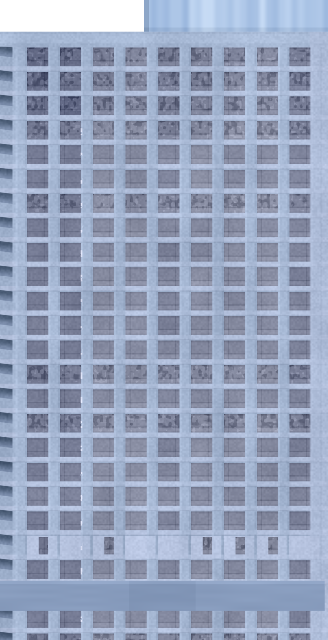
Give the GLSL for this pattern, as a WebGL 1 fragment shader.

```glsl
precision highp float;
// Concrete tower front: nine columns of recessed windows, service floor, ledge and roof block.
uniform vec2 u_resolution;

#define SHEET vec2(394.0, 768.0)    // layout units, y measured downward
#define PITCH vec2(39.4, 29.3)      // window spacing
#define FIRST vec2(32.5, 57.0)      // upper left corner of the first window
#define PANE vec2(25.5, 22.5)       // window opening
#define COLUMNS 9.0
#define SERVICE_ROW 20.0
#define PIER vec3(0.635, 0.705, 0.815)
#define BEAM vec3(0.72, 0.77, 0.88)
#define GLASS vec3(0.525, 0.545, 0.63)
#define DARK_GLASS vec3(0.425, 0.45, 0.555)
#define LEDGE vec3(0.53, 0.61, 0.74)
#define WEAR 0.055

float hash(vec2 p) {
  p = fract(p * vec2(0.1031, 0.1137));
  p += dot(p, p.yx + 33.33);
  return fract((p.x + p.y) * p.x * 97.0);
}

float noise(vec2 p) {
  vec2 i = floor(p), f = fract(p);
  f = f * f * (3.0 - 2.0 * f);
  return mix(mix(hash(i), hash(i + vec2(1.0, 0.0)), f.x),
             mix(hash(i + vec2(0.0, 1.0)), hash(i + 1.0), f.x), f.y);
}

float soft() { return 0.5 * SHEET.y / u_resolution.y; }

// Coverage of the interval a..b
float span(float x, float a, float b) {
  return smoothstep(a - soft(), a + soft(), x) * (1.0 - smoothstep(b - soft(), b + soft(), x));
}

float box(vec2 p, vec2 a, vec2 b) { return span(p.x, a.x, b.x) * span(p.y, a.y, b.y); }

// Glass with curtain tint, reflections, mullions and a shaded head
vec3 glazing(vec2 p, vec2 id) {
  float leftBays = 1.0 - step(1.5, id.x);
  float endBay = step(COLUMNS - 1.5, id.x);
  float topRows = 1.0 - step(2.5, id.y);
  float dim = 0.6 * leftBays + 0.45 * endBay + 0.3 * step(abs(id.x - 4.0), 0.5);
  dim += topRows * (0.3 + 0.5 * step(id.x, 2.5) * hash(id + 7.0));
  vec3 col = mix(GLASS, DARK_GLASS, dim + 0.3 * (hash(id) - 0.5));

  float reflecting = max(topRows, step(0.6, hash(vec2(id.y, 41.0))));
  float blobs = noise(p * vec2(0.28, 0.24) + id * 17.0);
  col -= 0.12 * reflecting * smoothstep(0.5, 0.75, blobs) * (1.0 - smoothstep(14.0, 20.0, p.y));
  col += 0.07 * reflecting * smoothstep(0.68, 0.85, noise(p * 0.3 + id * 9.0 + 50.0));

  float mullionX = mix(5.0, 20.0, step(0.5, hash(vec2(id.x, 3.0))));
  col -= 0.055 * span(p.x, mullionX, mullionX + 1.3);
  col -= 0.06 * span(p.y, 15.2, 16.6);
  col += 0.035 * span(p.y, 17.0, 21.0) * (1.0 - leftBays);
  col -= 0.07 * (1.0 - smoothstep(0.0, 3.5, p.y));
  col -= 0.05 * (1.0 - smoothstep(0.0, 2.0, p.x));
  return col;
}

// Piers, beams and the windows between them
vec3 facade(vec2 p) {
  vec2 g = (p - FIRST) / PITCH;
  vec2 id = floor(g);
  vec2 c = fract(g) * PITCH;
  float inBays = step(0.0, id.x) * step(id.x, COLUMNS - 0.5) * step(0.0, id.y);
  float beam = span(c.y, PANE.y, PITCH.y - 0.5);
  float overBay = span(c.x, 0.0, PANE.x);

  vec3 col = PIER + 0.02 * (hash(vec2(id.x, 5.0)) - 0.5);
  col = mix(col, BEAM, beam * mix(0.3, 0.85, overBay));
  col -= 0.045 * span(c.x, PITCH.x - 2.5, PITCH.x) * (1.0 - beam);
  col += 0.035 * span(c.x, PANE.x, PANE.x + 2.5);
  col -= 0.05 * span(c.y, PITCH.y - 1.6, PITCH.y);

  float service = step(abs(id.y - SERVICE_ROW), 0.5);
  float opening = box(c, vec2(0.0), PANE) * inBays;
  vec3 glass = glazing(c, id);

  // Service floor: pale panels, some with a narrow window
  vec3 panel = BEAM + 0.03 * (hash(id + 3.0) - 0.5);
  float hasSlot = step(abs(id.x - 1.0), 1.5) * (1.0 - mod(id.x, 2.0)) + step(4.5, id.x) * step(id.x, 7.5);
  vec3 fill = mix(panel, glass - 0.04, box(c, vec2(14.0, 1.5), PANE) * hasSlot);
  col = mix(col, panel, service * inBays * 0.75 * box(c, vec2(-1.0, 0.0), vec2(36.0, 27.0)));
  col = mix(col, mix(glass, fill, service), opening);

  // Bright chips beside the second bay
  float chip = box(c, vec2(25.0, 9.0), vec2(27.0, 17.0)) * step(abs(id.x - 1.0), 0.5) * step(2.5, id.y);
  return mix(col, vec3(0.87, 0.89, 0.97), chip * step(0.35, noise(p * 0.4)));
}

// Balcony slots cut by the left border
vec3 balconies(vec2 p, vec3 wall) {
  float y = mod(p.y - 54.0 - p.x * 0.12, PITCH.y);
  vec3 shade = mix(vec3(0.27, 0.34, 0.44), vec3(0.47, 0.54, 0.66), smoothstep(2.0, 13.0, y));
  vec3 col = mix(wall - 0.04, shade, span(y, 1.0, 13.0));
  return mix(wall, col, span(p.x, -9.0, 15.0) * step(54.0, p.y));
}

void main() {
  vec2 p = gl_FragCoord.xy / u_resolution * SHEET;
  p.y = SHEET.y - p.y;

  vec3 col = balconies(p, facade(p));
  col = mix(col, PIER + 0.03 * span(p.y, 41.0, 52.0), span(p.y, 30.0, 56.0));
  col = mix(col, BEAM - 0.02, span(p.x, 372.0, 400.0) * 0.6);
  col += WEAR * (noise(p * 0.45) - 0.5) + WEAR * (noise(p * vec2(0.03, 0.02)) - 0.5);

  // Ledge across the lower floors
  vec3 ledge = LEDGE - 0.025 * span(p.x, 155.0, 235.0) + 0.05 * span(p.y, 697.0, 701.0);
  ledge += 0.03 * (noise(p * vec2(0.02, 0.2)) - 0.5);
  col = mix(col, ledge, box(p, vec2(-9.0, 697.0), vec2(390.0, 733.0)));

  // Sky and ribbed roof block
  float rib = noise(vec2(p.x * 0.13, 2.0));
  vec3 roof = mix(vec3(0.61, 0.72, 0.87), vec3(0.78, 0.86, 0.96), rib);
  roof -= 0.12 * span(p.x, 173.0, 179.0) + 0.05 * span(p.y, 33.0, 38.0);
  vec3 above = mix(vec3(1.0), roof, smoothstep(173.0 - soft(), 173.0 + soft(), p.x));
  col = mix(above, col, smoothstep(38.0 - soft(), 38.0 + soft(), p.y));

  gl_FragColor = vec4(clamp(col, 0.0, 1.0), 1.0);
}
```
